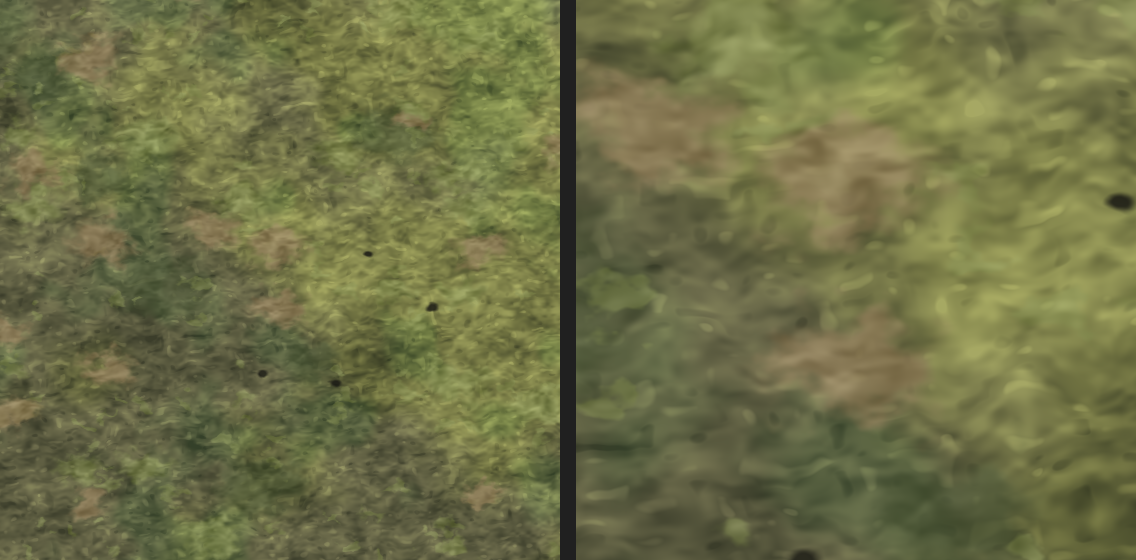
Left, the full canvas; right, a detail of the centre.
Reproduce this texture procedurally as a WebGL 2 fragment shader.

```glsl
#version 300 es
precision highp float;
// Rough meadow seen from above: mottled olive turf with streaky grain,
// built from warped value noise in layers. Scattered ragged patches add
// lime clumps, dry tan soil, dark green hollows and a few dark specks.
uniform vec2 u_resolution;
out vec4 fragColor;

float hash(vec2 cell) {
    vec3 h = fract(cell.xyx * 0.1031);
    h += dot(h, h.yzx + 33.33);
    return fract((h.x + h.y) * h.z);
}

float noise(vec2 p) {
    vec2 cell = floor(p), f = fract(p);
    f = f * f * (3.0 - 2.0 * f);
    float low = mix(hash(cell), hash(cell + vec2(1, 0)), f.x);
    float high = mix(hash(cell + vec2(0, 1)), hash(cell + vec2(1, 1)), f.x);
    return mix(low, high, f.y);
}

// Layered noise, centred on zero
float fbm(vec2 p) {
    float sum = 0.0, weight = 0.5;
    for (int i = 0; i < 4; i++) {
        sum += weight * (noise(p) - 0.5);
        p = mat2(1.6, 0.9, -0.9, 1.6) * p + 17.3;
        weight *= 0.5;
    }
    return sum;
}

// Soft oval patches, one per chosen grid cell; radius is in cell units
float patches(vec2 p, float cells, float chance, float radius, float seed) {
    vec2 g = p * cells;
    float mask = 0.0;
    for (int y = -1; y <= 1; y++) {
        for (int x = -1; x <= 1; x++) {
            vec2 cell = floor(g) + vec2(x, y);
            vec2 id = cell + seed;
            if (hash(id + 5.7) > chance) continue;
            vec2 centre = cell + 0.15 + 0.7 * vec2(hash(id + 11.3), hash(id + 23.9));
            float size = radius * mix(0.6, 1.2, hash(id + 41.1));
            float d = length((g - centre) * vec2(0.85, 1.25)) / size;
            mask = max(mask, 1.0 - smoothstep(0.45, 1.15, d));
        }
    }
    return mask;
}

// Dark, middle and light shades along one tone axis
vec3 ramp(float tone, vec3 dark, vec3 middle, vec3 light) {
    vec3 lower = mix(dark, middle, clamp(tone * 2.0, -0.3, 1.0));
    return mix(lower, light, clamp(tone * 2.0 - 1.0, 0.0, 1.35));
}

void main() {
    vec2 p = gl_FragCoord.xy / u_resolution.y;

    // Warped coordinates break up the lattice and fray the patch edges
    vec2 warp = vec2(fbm(p * 24.0 + 3.1), fbm(p * 24.0 + 71.7));
    vec2 fray = vec2(fbm(p * vec2(45, 65) + 9.0), fbm(p * vec2(45, 65) + 53.0));
    vec2 q = mat2(0.995, -0.1, 0.1, 0.995) * p + warp * 0.022;
    vec2 ragged = p + warp * 0.05 + fray * 0.055;

    // Broad regions: dull lower left, lush and pale towards the right
    float broad = fbm(p * 3.2 + 40.0);
    float lush = smoothstep(0.15, 1.05, p.x + 0.25 * (p.y - 0.4) + 1.1 * broad);

    // Grain: clumps, flat blades and fine fibres
    float clump = fbm(q * vec2(13, 17) + 8.0);
    float blade = noise(q * vec2(56, 98) + 31.0) - 0.5;
    float fibre = noise(q * vec2(105, 190) + 90.0) - 0.5;
    float tuft = noise(q * vec2(36, 52) + 130.0) - 0.5;
    float grain = 0.44 * blade + 0.32 * fibre + 0.34 * tuft;
    float tone = 0.29 + 0.32 * lush + 0.35 * broad + 0.75 * clump
               + grain * mix(0.85, 1.15, lush);

    // Pale leaf flecks and small shaded gaps
    float fleck = noise(q * vec2(70, 105) + 210.0);
    tone += 0.28 * smoothstep(0.76, 0.95, fleck) - 0.2 * smoothstep(0.24, 0.06, fleck);

    // Turf colour, drifting between greyish and yellow green
    vec3 dull = ramp(tone, vec3(0.275, 0.28, 0.195), vec3(0.425, 0.42, 0.295), vec3(0.58, 0.58, 0.39));
    vec3 fresh = ramp(tone, vec3(0.28, 0.295, 0.17), vec3(0.445, 0.455, 0.255), vec3(0.60, 0.61, 0.35));
    float freshness = smoothstep(-0.2, 0.25, fbm(p * 6.0 + 60.0) + 0.35 * (lush - 0.45));
    vec3 colour = mix(dull, fresh, freshness);
    colour += vec3(-0.025, 0.012, -0.005) * smoothstep(0.02, 0.2, fbm(p * 8.0 + 150.0));

    // Dark green hollows
    float hollow = patches(ragged, 5.0, 0.3, 0.42, 200.0);
    colour = mix(colour, vec3(0.28, 0.325, 0.205) + 0.16 * grain, 0.6 * hollow);

    // Lime clumps, large and small
    float lime = max(patches(ragged, 9.0, 0.3, 0.36, 300.0),
                     0.8 * patches(ragged, 22.0, 0.25, 0.36, 400.0));
    colour = mix(colour, vec3(0.52, 0.56, 0.32) + 0.34 * grain, 0.62 * lime);

    // Dry bare soil
    float soil = patches(ragged + vec2(0.04, 0.02), 6.0, 0.36, 0.29, 500.0);
    colour = mix(colour, vec3(0.56, 0.485, 0.345) + 0.25 * grain, 0.78 * soil);

    // Rare dark specks
    float speck = patches(p + fray * 0.01, 14.0, 0.025, 0.13, 600.0);
    colour = mix(colour, vec3(0.10, 0.10, 0.08), 0.85 * speck);

    fragColor = vec4(clamp(colour, 0.0, 1.0), 1.0);
}
```
